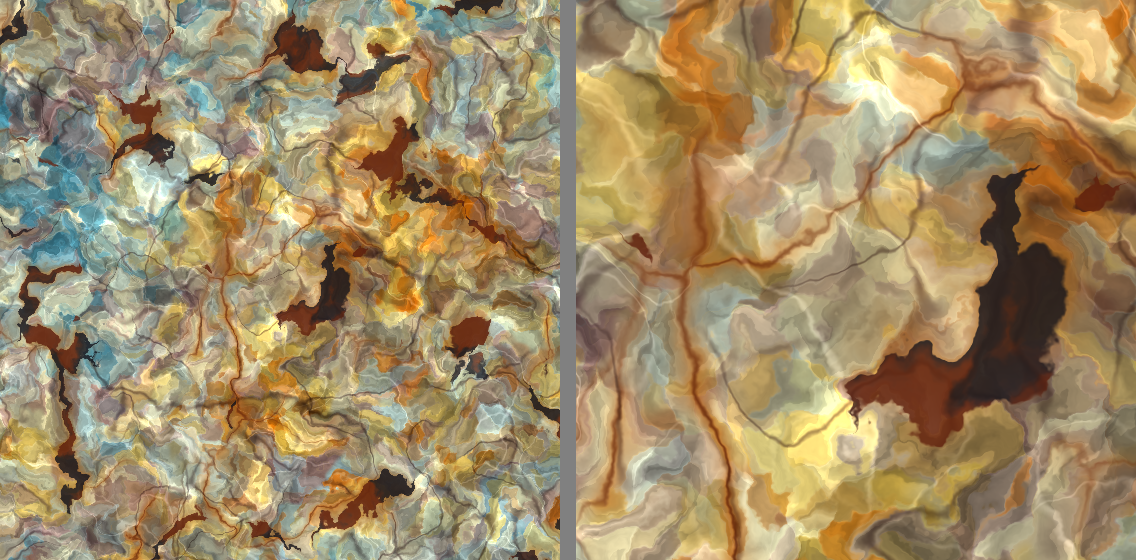
Left, the full canvas; right, a detail of the centre.
Reproduce this texture procedurally as a three.js fragment shader.

```glsl
varying vec2 vUv;
#define PATCH_SCALE 6.5
#define PATCH_LAYERS 5
#define RAGGEDNESS 0.15
#define GRAIN 0.05
#define EDGE_SOFTNESS 0.002
#define VEIN_SCALE 5.5
#define CRACK_WIDTH 0.10
#define POOL_LEVEL 0.5
#define CONTRAST 1.4

const vec3 TEAL  = vec3(0.34, 0.53, 0.56);
const vec3 AQUA  = vec3(0.58, 0.66, 0.64);
const vec3 UMBER = vec3(0.56, 0.45, 0.41);
const vec3 CREAM = vec3(0.74, 0.72, 0.58);
const vec3 GOLD  = vec3(0.74, 0.64, 0.32);
const vec3 RUST  = vec3(0.67, 0.40, 0.12);
const vec3 BURNT = vec3(0.32, 0.10, 0.04);
const vec3 INK   = vec3(0.06, 0.06, 0.09);
const vec3 MEAN  = vec3(0.64, 0.58, 0.45);

vec2 hash2(vec2 p) {
  return fract(sin(vec2(dot(p, vec2(127.1, 311.7)), dot(p, vec2(269.5, 183.3)))) * 43758.5);
}
float corner(vec2 cell, vec2 offset) {
  return dot(hash2(cell) * 2.0 - 1.0, offset);
}
float gradientNoise(vec2 p) {
  vec2 i = floor(p), f = fract(p), e = vec2(1.0, 0.0);
  vec2 u = f * f * f * (f * (f * 6.0 - 15.0) + 10.0);
  return mix(mix(corner(i, f), corner(i + e, f - e), u.x),
             mix(corner(i + e.yx, f - e.yx), corner(i + 1.0, f - 1.0), u.x), u.y);
}
float fbm(vec2 p) {
  float sum = 0.0, amp = 0.5;
  for (int i = 0; i < 5; i++) {
    sum += amp * gradientNoise(p);
    p = mat2(1.6, 1.2, -1.2, 1.6) * p + 7.3;
    amp *= 0.5;
  }
  return sum;
}

// Voronoi facet: gap to the border and the two closest cells
struct Facet { float border; vec2 near; vec2 next; };
Facet facetAt(vec2 p) {
  Facet f = Facet(0.0, vec2(0.0), vec2(0.0));
  float d1 = 8.0, d2 = 8.0;
  for (int k = 0; k < 9; k++) {
    vec2 cell = floor(p) + vec2(mod(float(k), 3.0), floor(float(k) / 3.0)) - 1.0;
    float d = length(cell + hash2(cell) - p);
    if (d < d1) { d2 = d1; f.next = f.near; d1 = d; f.near = cell; }
    else if (d < d2) { d2 = d; f.next = cell; }
  }
  f.border = d2 - d1;
  return f;
}

// Colour ramp from cool to warm minerals
vec3 mineral(float h) {
  vec3 c = mix(TEAL, AQUA, smoothstep(0.00, 0.02, h));
  c = mix(c, UMBER, smoothstep(0.24, 0.26, h));
  c = mix(c, CREAM, smoothstep(0.44, 0.46, h));
  c = mix(c, GOLD, smoothstep(0.74, 0.76, h));
  return mix(c, RUST, smoothstep(0.95, 0.97, h));
}
vec4 flake(vec2 cell, float warmth) {
  vec2 tone = hash2(cell + 41.7), veil = hash2(cell + 83.1);
  return vec4(mineral(tone.x + warmth) * (0.8 + 0.4 * tone.y), 0.85 * smoothstep(0.2, 0.9, veil.x));
}
float blob(vec2 p, vec2 center, vec2 radius) {
  vec2 d = (p - center) / radius;
  return exp(-dot(d, d));
}

void main() {
  vec2 p = vUv;
  vec2 warp = RAGGEDNESS * vec2(fbm(p * 5.0), fbm(p * 5.0 + 31.0));
  vec2 grain = GRAIN * vec2(fbm(p * 24.0 + 5.0), fbm(p * 24.0 + 47.0));
  vec2 torn = p + warp + grain;
  float warmth = 0.27 * blob(p, vec2(0.60, 0.56), vec2(0.30)) - 0.24 * blob(p, vec2(0.06, 0.58), vec2(0.22))
               - 0.12 * blob(p, vec2(0.15, 0.95), vec2(0.35)) + 0.6 * fbm(p * 3.0 + 3.0) - 0.02;

  // Overlapping translucent flakes with faint pale rims
  vec3 col = MEAN;
  float scale = PATCH_SCALE;
  for (int i = 0; i < PATCH_LAYERS; i++) {
    Facet f = facetAt(torn * scale + float(i) * 17.0);
    float soft = EDGE_SOFTNESS * scale;
    float blend = 0.5 - 0.5 * smoothstep(0.0, soft, f.border);
    vec4 layer = mix(flake(f.near, warmth), flake(f.next, warmth), blend);
    col = mix(col, layer.rgb, layer.a * (1.0 - 0.12 * float(i)));
    col += 0.05 * layer.a * (1.0 - smoothstep(0.0, 2.5 * soft, f.border));
    scale *= 1.55;
  }
  col = mix(MEAN, col, CONTRAST);

  // Torn crusts and mottling
  for (int i = 0; i < 4; i++) {
    float crust = fbm(torn * (7.0 + 3.0 * float(i)) + float(i) * 23.0);
    col *= 1.0 + mix(-0.15, 0.12, mod(float(i), 2.0)) * smoothstep(0.06, 0.075, crust);
  }
  col *= 1.0 + 0.4 * fbm(p * 7.0 + 5.0) + 0.6 * fbm(torn * 38.0);

  // Broken iron veins with a stained halo
  float seam = facetAt((p + warp + 0.7 * grain) * VEIN_SCALE + 60.0).border;
  float iron = smoothstep(-0.05, 0.35, gradientNoise(p * 6.0 + 20.0) + 0.3 * warmth);
  col = mix(col, vec3(0.74, 0.38, 0.07), 0.85 * iron * exp(-13.0 * seam));
  col = mix(col, BURNT, 0.6 * iron * (1.0 - smoothstep(0.0, 0.03, seam)));

  // Fine filaments, alternately dark and pale
  for (int i = 0; i < 10; i++) {
    float k = float(i), pale = mod(k, 2.0);
    float n = gradientNoise((p + 0.8 * warp + 0.4 * grain) * (3.5 + 0.7 * k) + k * 13.0);
    float line = 1.0 - smoothstep(0.0, mix(0.022, 0.012, pale), abs(n));
    line *= smoothstep(-0.1, 0.25, gradientNoise(p * 5.0 + k * 9.0));
    col = mix(col, mix(col * vec3(0.55, 0.48, 0.50), col + 0.2, pale), 0.75 * line);
  }

  // Ragged cracks, drawn out along a steep diagonal
  vec2 bent = p + 1.4 * warp + 1.2 * grain;
  float gap = facetAt(vec2(dot(bent, vec2(1.7, 2.2)), dot(bent, vec2(3.3, -2.4))) + 4.0).border;
  float opening = smoothstep(0.04, 0.32, gradientNoise(p * 4.5 + 9.0) + 0.5 * fbm(torn * 14.0));
  float width = CRACK_WIDTH * opening;
  float crack = 1.0 - smoothstep(width - 0.015, width, gap);
  vec3 depth = mix(BURNT, INK, smoothstep(-0.06, 0.06, fbm(torn * 9.0 + 2.0)));
  col = mix(col, RUST, 0.6 * opening * exp(-10.0 * max(gap - width, 0.0)));
  col = mix(col, depth + 0.12 * col, 0.9 * crack);

  // Dark broken pools
  float zone = blob(p, vec2(0.06, 0.69), vec2(0.22, 0.07)) + blob(p, vec2(0.92, 0.34), vec2(0.22, 0.05))
             + blob(p, vec2(0.64, 0.87), vec2(0.08, 0.10));
  float pool = smoothstep(POOL_LEVEL, POOL_LEVEL + 0.06, 0.46 * zone + 1.8 * fbm(torn * 11.0 + 50.0));
  col = mix(col, depth + 0.18 * col, 0.9 * pool);
  gl_FragColor = vec4(clamp(col, 0.0, 1.0), 1.0);
}
```
